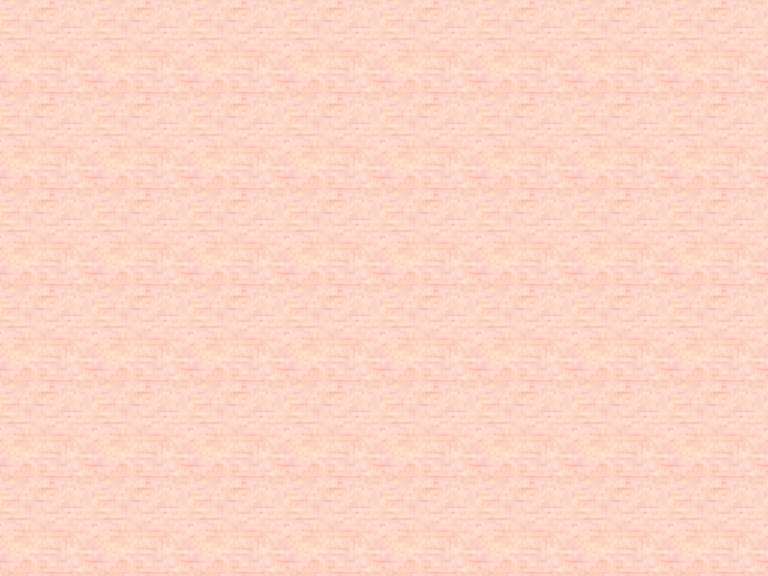
This texture is drawn by a Shadertoy shader. Its source:

```glsl
// Peach knitted cloth with thin broken rows, in tiles of 8 across and 6 down.

const float TAU = 6.2831853;

float hash(vec2 p) {
    vec3 q = fract(p.xyx * 0.1031);
    q += dot(q, q.yzx + 33.33);
    return fract((q.x + q.y) * q.z);
}

// Value noise centred on zero that wraps at the edges of the tile
float tileNoise(vec2 p, vec2 cells, float seed) {
    vec2 q = p * cells;
    vec2 i = floor(q);
    vec2 f = smoothstep(0.0, 1.0, q - i);
    vec2 a = mod(i, cells) + seed;
    vec2 b = mod(i + 1.0, cells) + seed;
    float low = mix(hash(a), hash(vec2(b.x, a.y)), f.x);
    float high = mix(hash(vec2(a.x, b.y)), hash(b), f.x);
    return mix(low, high, f.y) - 0.5;
}

void mainImage(out vec4 fragColor, in vec2 fragCoord) {
    vec2 tile = fract(fragCoord / iResolution.xy * vec2(8.0, 6.0));

    // Straight rows and upright ribs, loosened a little by the yarn
    float wave = tileNoise(tile, vec2(6.0, 8.0), 11.0);
    float rows = cos(TAU * (16.0 * tile.y + 0.3 * wave));
    float ribs = cos(TAU * (24.0 * tile.x + 0.5 * wave));

    // Uneven yarn: faint patches, thin streaks, short dashes and stitches
    float patches = tileNoise(tile, vec2(3.0, 4.0), 23.0);
    float streaks = tileNoise(tile, vec2(4.0, 32.0), 37.0);
    float dashes = tileNoise(tile, vec2(11.0, 32.0), 51.0);
    float stitches = tileNoise(tile, vec2(32.0, 32.0), 79.0);

    float shade = 0.02 * patches + 0.045 * streaks + 0.045 * dashes
                + 0.075 * stitches + 0.008 * rows
                + 0.009 * ribs * (0.6 - 0.4 * rows);

    // Coral gaps, broken along the valleys between rows
    float valley = smoothstep(0.1, 0.9, -rows);
    shade -= 0.035 * valley * smoothstep(0.0, 0.25, -dashes - 0.5 * streaks) - 0.004;

    // Lilac pink rows and yellow peach flecks
    float lilac = 0.04 * tileNoise(tile, vec2(3.0, 12.0), 97.0)
                + 0.07 * tileNoise(tile, vec2(20.0, 32.0), 131.0);

    vec3 color = vec3(0.993, 0.834, 0.768);
    color += shade * vec3(0.15, 0.9, 1.05);
    color += lilac * vec3(0.05, -0.2, 0.9);
    fragColor = vec4(clamp(color, 0.0, 1.0), 1.0);
}
```
